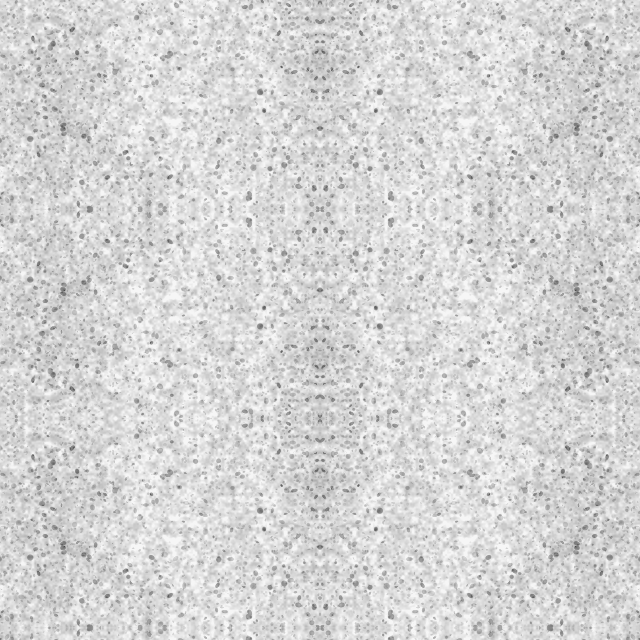
This texture is drawn by a WebGL 1 fragment shader. Its source:

```glsl
precision highp float;
uniform vec2 u_resolution;

const float MIRROR_X = 0.5;     // vertical mirror axis
const float FOLD_HEIGHT = 0.327; // distance between horizontal mirror axes
const float STONE_TONE = 0.868;

float hash(vec2 p) {
  vec3 q = fract(vec3(p.xyx) * 0.1031);
  q += dot(q, q.yzx + 33.33);
  return fract((q.x + q.y) * q.z);
}

float valueNoise(vec2 p) {
  vec2 i = floor(p);
  vec2 f = fract(p);
  f = f * f * (3.0 - 2.0 * f);
  float low = mix(hash(i), hash(i + vec2(1.0, 0.0)), f.x);
  float high = mix(hash(i + vec2(0.0, 1.0)), hash(i + 1.0), f.x);
  return mix(low, high, f.y);
}

// Reflects the plane into one half-width tile
vec2 mirrorFold(vec2 uv) {
  float y = mod(1.0 - uv.y, 2.0 * FOLD_HEIGHT);
  return vec2(abs(uv.x - MIRROR_X), FOLD_HEIGHT - abs(y - FOLD_HEIGHT));
}

float patchAt(vec2 p, vec2 center, vec2 size) {
  vec2 d = (p - center) / size;
  return exp(-dot(d, d));
}

// Darkness of randomly turned mineral flecks, one candidate per cell
float flecks(vec2 p, float scale, float density, float seed, float pixel) {
  vec2 g = p * scale;
  vec2 cell = floor(g);
  float blur = max(0.7 * pixel * scale, 0.06);
  float dark = 0.0;
  for (int j = -1; j <= 1; j++) {
    for (int i = -1; i <= 1; i++) {
      vec2 id = cell + vec2(float(i), float(j));
      vec2 key = id + seed;
      vec2 jitter = vec2(hash(key + 17.3), hash(key + 41.7));
      vec2 d = g - id - jitter;
      float angle = 6.2832 * hash(key + 63.1);
      float c = cos(angle);
      float s = sin(angle);
      d = vec2(c * d.x + s * d.y, c * d.y - s * d.x);
      d.y *= mix(1.0, 1.9, hash(key + 87.9));
      float radius = mix(0.17, 0.42, hash(key + 105.2));
      float shape = 1.0 - smoothstep(radius - blur, radius + blur, length(d));
      float present = step(hash(key + 133.6), density);
      float strength = mix(0.3, 1.0, hash(key + 151.4));
      dark = max(dark, shape * present * strength);
    }
  }
  return dark;
}

// Broad cloudy stains, positive where the stone is darker
float stains(vec2 p) {
  float s = (valueNoise(p * 11.0 + 5.0) - 0.5) * 0.5;
  s += (valueNoise(p * 29.0 + 71.0) - 0.5) * 0.65;
  s += 0.45 * patchAt(p, vec2(0.0, 0.16), vec2(0.045, 0.3));
  s += 0.45 * patchAt(p, vec2(0.0, 0.09), vec2(0.09, 0.035));
  s += 0.4 * patchAt(p, vec2(0.0, 0.327), vec2(0.025, 0.03));
  s += 0.6 * patchAt(p, vec2(0.385, 0.092), vec2(0.045, 0.016));
  s += 0.5 * patchAt(p, vec2(0.385, 0.21), vec2(0.05, 0.06));
  s += 0.6 * patchAt(p, vec2(0.27, 0.327), vec2(0.022, 0.025));
  s += 0.5 * patchAt(p, vec2(0.5, 0.327), vec2(0.025, 0.04));
  s += 0.25 * patchAt(p, vec2(0.44, 0.16), vec2(0.1, 0.3));
  s -= 0.5 * patchAt(p, vec2(0.25, 0.11), vec2(0.075, 0.18));
  return s;
}

// Fine pale crystals, centered on zero
float crystalGrain(vec2 p) {
  float g = 0.45 * valueNoise(p * 185.0 + 13.0);
  g += 0.3 * valueNoise(p * 96.0 + 47.0);
  g += 0.25 * valueNoise(p * 310.0 + 91.0);
  return g - 0.5;
}

void main() {
  vec2 uv = gl_FragCoord.xy / u_resolution;
  float pixel = 1.0 / min(u_resolution.x, u_resolution.y);
  vec2 p = mirrorFold(uv);

  float stain = stains(p);
  float tone = STONE_TONE + 0.38 * crystalGrain(p) - 0.055 * stain;

  // Small grey flecks, larger charcoal ones, and scattered white chips
  float small = flecks(p, 150.0, clamp(0.48 + 0.2 * stain, 0.0, 1.0), 7.0, pixel);
  float large = flecks(p, 82.0, clamp(0.27 + 0.2 * stain, 0.0, 1.0), 211.0, pixel);
  float chips = flecks(p, 95.0, 0.14, 389.0, pixel);
  tone += 0.07 * chips;
  tone -= 0.19 * small + 0.31 * large;

  gl_FragColor = vec4(vec3(clamp(tone, 0.3, 0.965)), 1.0);
}
```
